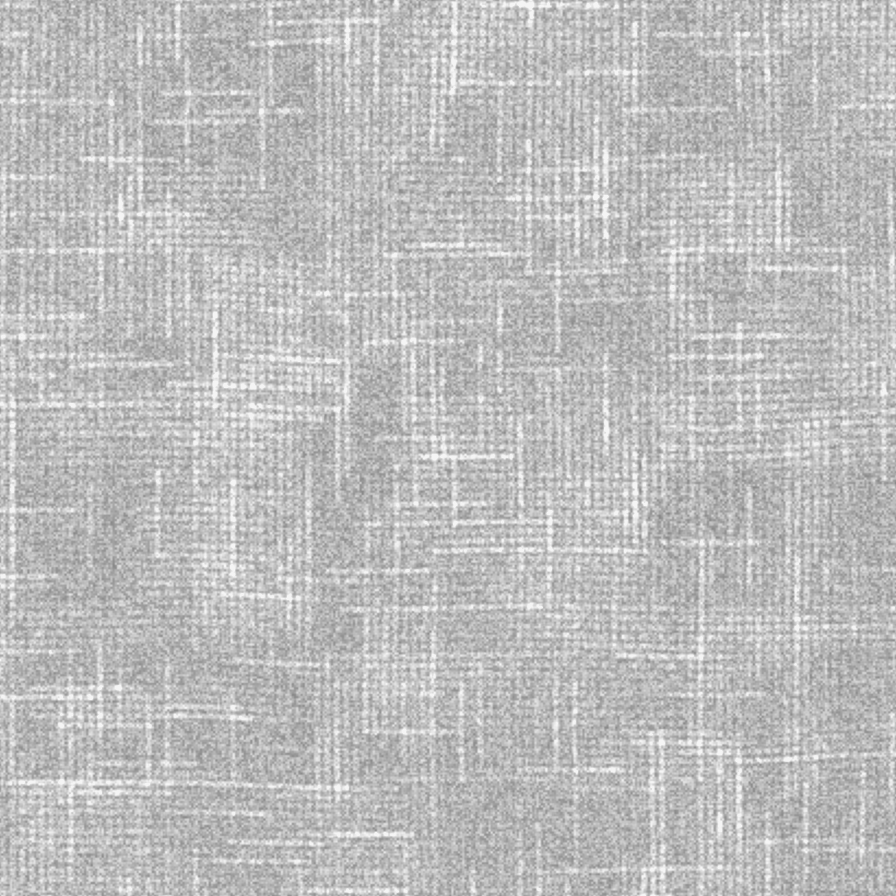
Reproduce this texture procedurally as a three.js fragment shader.

```glsl
varying vec2 vUv;

const float THREADS = 94.0;
const float GRAIN_CELLS = 410.0;
const float CLOTH_GREY = 0.698;
const float TAU = 6.2831853;

float hash(vec2 p) {
  vec3 q = fract(vec3(p.xyx) * 0.1031);
  q += dot(q, q.yzx + 33.33);
  return fract((q.x + q.y) * q.z);
}

float noise(vec2 p) {
  vec2 cell = floor(p);
  vec2 f = fract(p);
  f = f * f * (3.0 - 2.0 * f);
  float low = mix(hash(cell), hash(cell + vec2(1.0, 0.0)), f.x);
  float high = mix(hash(cell + vec2(0.0, 1.0)), hash(cell + vec2(1.0)), f.x);
  return mix(low, high, f.y);
}

// Random level held along a thread, with short soft changes between lengths
float segment(float row, float along) {
  float index = floor(along);
  float blend = smoothstep(0.88, 1.0, fract(along));
  return mix(hash(vec2(row, index)), hash(vec2(row, index + 1.0)), blend);
}

// Displace threads slightly so that they bend
float bend(float across, float along, float seed, float amount) {
  return across + amount * (noise(vec2(along * 5.0 + seed, across * 6.0)) - 0.5);
}

// Light raised yarns: shared bands of threads plus single thick slubs
float yarns(float across, float along, float seed) {
  float position = across * THREADS;
  float id = floor(position);
  float offset = abs(fract(position) - 0.5);
  float row = id + seed;
  float jitter = hash(vec2(row, seed + 7.0));

  float band = floor(id / 7.0 + 0.6 * sin(id * 0.17 + seed)) + seed;
  float bandShift = hash(vec2(band, seed + 3.0)) * 5.0;
  float bandLevel = segment(band + 211.0, along * 7.0 + bandShift + jitter * 0.3);
  float single = segment(row, along * 8.0 + jitter * 7.0);
  float slub = smoothstep(0.83, 0.93, segment(row + 401.0, along * 8.5 + jitter * 11.0));

  float ragged = 0.45 + 1.1 * noise(vec2(along * THREADS * 1.8, row * 3.7));
  float body = smoothstep(0.5, 0.12, offset);
  float core = smoothstep(0.46, 0.08, offset);
  float ribbing = smoothstep(0.3, 0.8, bandLevel) * (0.3 + 0.7 * single);
  return ragged * (0.095 * body * ribbing + 0.105 * core * slub);
}

// Fine lattice of raised crossings and dark gaps
float weave(vec2 p) {
  vec2 wave = cos(TAU * (p * THREADS - 0.5));
  return 0.017 * wave.x + 0.014 * wave.y + 0.016 * wave.x * wave.y;
}

// Fibre speckle at two close scales
float grain(vec2 p) {
  float fine = noise(p * GRAIN_CELLS) - 0.5;
  float coarse = noise(p * GRAIN_CELLS * 0.53 + 71.0) - 0.5;
  return 0.23 * fine + 0.09 * coarse;
}

void main() {
  vec2 cloth = vec2(bend(vUv.x, vUv.y, 19.0, 0.005),
                    bend(vUv.y, vUv.x, 53.0, 0.011));
  float warp = yarns(cloth.x, cloth.y, 100.0);
  float weft = yarns(cloth.y, cloth.x, 700.0);
  float shade = 0.02 * (noise(vUv * 9.0 + 31.0) - 0.5);

  float grey = CLOTH_GREY + weave(cloth) + warp + weft + shade + grain(vUv);
  gl_FragColor = vec4(vec3(clamp(grey, 0.0, 0.96)), 1.0);
}
```
